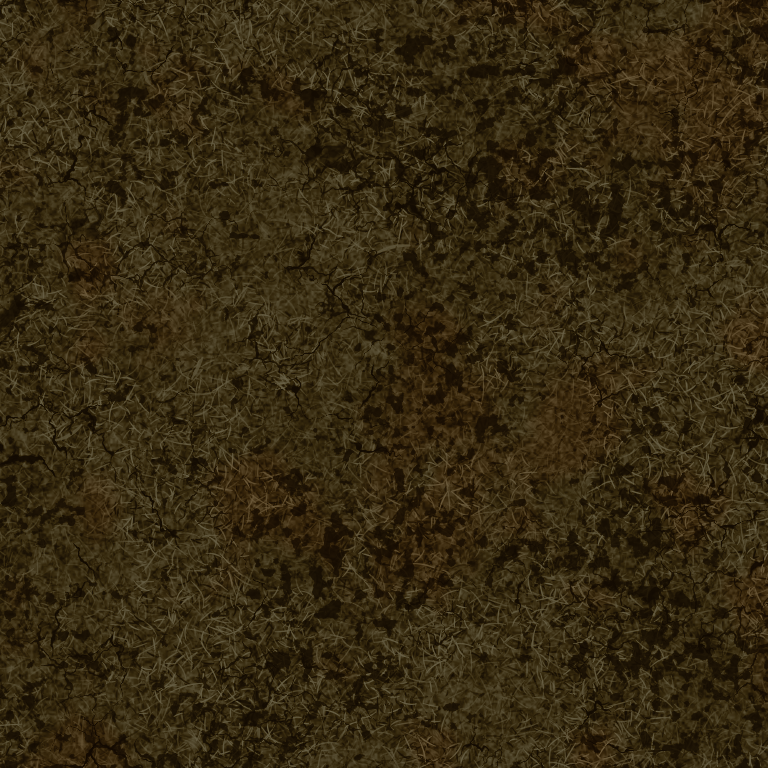
Reproduce this texture procedurally as a Shadertoy shader.

```glsl
const vec3 DEEP_SOIL = vec3(0.065, 0.035, 0.004);
const vec3 SOIL = vec3(0.21, 0.16, 0.05);
const vec3 DRY_STRAW = vec3(0.41, 0.38, 0.28);
const vec3 RUST_TINT = vec3(1.04, 0.93, 0.82);

vec2 hash22(vec2 p) {
    vec3 q = fract(p.xyx * vec3(0.1031, 0.1030, 0.0973));
    q += dot(q, q.yzx + 33.33);
    return fract((q.xx + q.yz) * q.zy);
}

float valueNoise(vec2 p) {
    vec2 i = floor(p), f = fract(p);
    f = f * f * (3.0 - 2.0 * f);
    float low = mix(hash22(i).x, hash22(i + vec2(1, 0)).x, f.x);
    float high = mix(hash22(i + vec2(0, 1)).x, hash22(i + vec2(1, 1)).x, f.x);
    return mix(low, high, f.y);
}

float fbm(vec2 p) {
    float sum = 0.0, weight = 0.53;
    for (int i = 0; i < 4; i++) {
        sum += weight * valueNoise(p);
        p = mat2(1.6, 1.2, -1.2, 1.6) * p + 17.3;
        weight *= 0.5;
    }
    return sum;
}

// Coverage of a band of given half width, softened over one pixel
float band(float dist, float halfWidth, float pixel) {
    return clamp((halfWidth - dist) / pixel + 0.5, 0.0, 1.0);
}

// One layer of slightly bent, tapered fibres: one per grid cell, random direction
float fibres(vec2 uv, float cell, float halfWidth, float share, float seed, float pixel) {
    vec2 p = uv / cell + seed * 7.31;
    vec2 id = floor(p);
    float strength = 0.0;
    for (int y = -1; y <= 1; y++)
    for (int x = -1; x <= 1; x++) {
        vec2 c = id + vec2(x, y);
        vec2 place = hash22(c + seed * 13.0);
        vec2 shape = hash22(c + seed * 13.0 + 211.0);
        vec2 look = hash22(c + seed * 13.0 + 467.0);
        if (look.y > share) continue;
        float angle = shape.x * 6.2832;
        vec2 along = vec2(cos(angle), sin(angle));
        vec2 d = p - c - place;
        vec2 q = vec2(dot(d, along), dot(d, vec2(-along.y, along.x)));
        float halfLength = mix(0.2, 0.7, shape.y);
        q.y -= (place.x - 0.5) * 0.45 * q.x * q.x / halfLength;
        float past = max(abs(q.x) - halfLength, 0.0);
        float taper = 1.0 - 0.4 * smoothstep(0.3, 1.0, abs(q.x) / halfLength);
        float cover = band(length(vec2(past, q.y)) * cell, halfWidth * taper, pixel);
        strength = max(strength, cover * mix(0.15, 1.0, look.x * look.x));
    }
    return strength;
}

// Distance to the borders of scattered cells, in cell units
float cellBorder(vec2 p) {
    vec2 id = floor(p);
    float nearest = 9.0, second = 9.0;
    for (int y = -1; y <= 1; y++)
    for (int x = -1; x <= 1; x++) {
        vec2 c = id + vec2(x, y);
        float d = length(c + hash22(c + 91.0) - p);
        second = min(second, max(nearest, d));
        nearest = min(nearest, d);
    }
    return 0.5 * (second - nearest);
}

// Jagged cracks that swell, thin out and vanish
float cracks(vec2 uv, float scale, float pixel) {
    vec2 warp = vec2(fbm(uv * 40.0), fbm(uv * 40.0 + 50.0)) - 0.5;
    float dist = cellBorder(uv * scale + warp * scale * 0.045) / scale;
    float open = smoothstep(0.54, 0.70, fbm(uv * 9.0 + scale));
    float halfWidth = 0.0026 * open * valueNoise(uv * 60.0 + scale);
    return band(dist, halfWidth, pixel) * smoothstep(0.0, 0.3, open);
}

vec3 soilColor(float tone) {
    vec3 dark = mix(DEEP_SOIL, SOIL, clamp(tone / 0.4, 0.0, 1.0));
    return mix(dark, DRY_STRAW, clamp((tone - 0.4) / 0.6, 0.0, 1.0));
}

void mainImage(out vec4 fragColor, in vec2 fragCoord) {
    vec2 uv = fragCoord / iResolution.y;
    float pixel = 1.0 / iResolution.y;

    // Earth: faint broad patches, clods and crisp grain
    float patches = fbm(uv * 7.0 + 3.0);
    float clods = fbm(uv * 60.0 + 20.0);
    float tone = 0.44 + 0.20 * (patches - 0.5) + 0.38 * (clods - 0.5);
    tone += 0.40 * (valueNoise(uv * 290.0) - 0.5);
    tone += 0.24 * (valueNoise(uv * 150.0 + 9.0) - 0.5);

    // Grass litter: dark gaps below, pale fibres above
    float litter = smoothstep(0.30, 0.58, fbm(uv * 11.0 + 40.0));
    for (int i = 0; i < 4; i++) {
        float k = float(i);
        float gap = fibres(uv, 0.012 + 0.003 * k, 0.0011, 0.9, k + 21.0, pixel);
        tone = mix(tone, 0.03, gap * mix(0.5, 0.9, litter));
    }
    for (int i = 0; i < 7; i++) {
        float k = float(i);
        float straw = fibres(uv, 0.014 + 0.003 * k, 0.0009, 0.9, k + 1.0, pixel);
        tone = mix(tone, 0.98, straw * mix(0.4, 1.0, litter));
    }
    tone = mix(tone, 0.85, fibres(uv, 0.045, 0.0022, 0.12, 35.0, pixel));

    // Small ragged pits and open cracks
    float pits = smoothstep(0.63, 0.74, fbm(uv * 75.0 + 70.0) + 0.4 * (0.5 - patches));
    tone = mix(tone, 0.03, 0.8 * pits);
    tone = mix(tone, 0.0, 0.92 * cracks(uv, 13.0, pixel));
    tone = mix(tone, 0.0, 0.75 * cracks(uv, 25.0, pixel));

    float rust = smoothstep(0.50, 0.75, fbm(uv * 9.0 + 90.0));
    vec3 color = soilColor(tone) * mix(vec3(1.0), RUST_TINT, rust);
    fragColor = vec4(color, 1.0);
}
```
